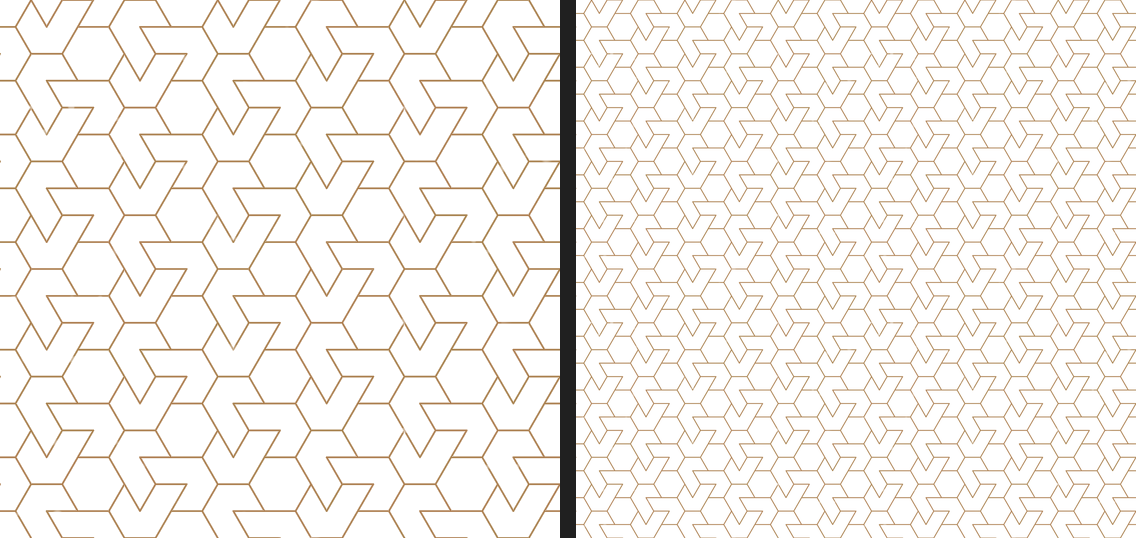
Left: one tile. Right: repeated 2 by 2.
Give the GLSL for this pattern, as a WebGL 1 fragment shader.

```glsl
precision highp float;
// Thin bronze interlocking three-armed hooks and hexagons on white.
// The plane is folded into hexagonal cells; each cell holds five segments
// turned three times, with slight wrapping tint changes and faded flecks.

#define ACROSS 3.0
#define DOWN 5.0
#define LINE_WIDTH 0.054
#define SOFTNESS 1.15
#define INK vec3(0.655, 0.48, 0.28)
#define PAPER vec3(1.0)
#define TINT_AMOUNT 0.035
#define FLECK_FADE 0.4

uniform vec2 u_resolution;

const float ROOT3 = 1.7320508;
const vec2 PERIOD = vec2(6.0, 2.0 * ROOT3);  // in hexagon edge lengths

float hash(vec2 p) {
  vec3 q = fract(vec3(p.xyx) * 0.1031);
  q += dot(q, q.yzx + 33.33);
  return fract((q.x + q.y) * q.z);
}

// Value noise that wraps after a whole number of cells.
float wrappedNoise(vec2 uv, vec2 cells) {
  vec2 p = uv * cells;
  vec2 i = floor(p);
  vec2 f = fract(p);
  f = f * f * (3.0 - 2.0 * f);
  vec2 lo = mod(i, cells);
  vec2 hi = mod(i + 1.0, cells);
  return mix(mix(hash(lo), hash(vec2(hi.x, lo.y)), f.x),
             mix(hash(vec2(lo.x, hi.y)), hash(hi), f.x), f.y);
}

float segment(vec2 p, vec2 a, vec2 b) {
  vec2 d = b - a;
  vec2 q = p - a;
  return length(q - d * clamp(dot(q, d) / dot(d, d), 0.0, 1.0));
}

// Offset from the nearest cell centre of the staggered lattice.
vec2 foldToCell(vec2 p) {
  vec2 a = mod(p + 0.5 * PERIOD, PERIOD) - 0.5 * PERIOD;
  vec2 b = mod(p, PERIOD) - 0.5 * PERIOD;
  return dot(a, a) < dot(b, b) ? a : b;
}

float lineDistance(vec2 p) {
  const float V = 0.5 * ROOT3;
  mat2 thirdTurn = mat2(-0.5, V, -V, -0.5);
  float d = 10.0;
  for (int i = 0; i < 3; i++) {
    d = min(d, segment(p, vec2(0.0), vec2(1.0, 0.0)));         // spoke
    d = min(d, segment(p, vec2(-0.5, -V), vec2(1.5, -V)));     // hook
    d = min(d, segment(p, vec2(0.0, -ROOT3), vec2(0.5, -V)));  // hexagon side
    d = min(d, segment(p, vec2(2.0, 0.0), vec2(1.5, -V)));     // corner arms
    d = min(d, segment(p, vec2(2.0, 0.0), vec2(1.5, V)));
    p = thirdTurn * p;
  }
  return d;
}

void main() {
  vec2 uv = gl_FragCoord.xy / u_resolution;
  vec2 repeats = vec2(ACROSS, DOWN);
  vec2 p = vec2(uv.x, 1.0 - uv.y) * repeats * PERIOD;

  // Line coverage, softened over about one pixel.
  float d = lineDistance(foldToCell(p - vec2(2.0, 0.0)));
  float blur = SOFTNESS * ACROSS * PERIOD.x / u_resolution.x;
  float ink = clamp((0.5 * LINE_WIDTH - d) / blur + 0.5, 0.0, 1.0);

  // Slight red-green drift and sparse pale flecks along the lines.
  float drift = wrappedNoise(uv, repeats * vec2(5.0, 3.0)) - 0.5;
  float fleck = smoothstep(0.87, 0.97, wrappedNoise(uv, repeats * vec2(13.0, 9.0)));
  vec3 color = INK + TINT_AMOUNT * drift * vec3(1.0, -0.5, 0.6);
  gl_FragColor = vec4(mix(PAPER, color, ink * (1.0 - FLECK_FADE * fleck)), 1.0);
}
```
